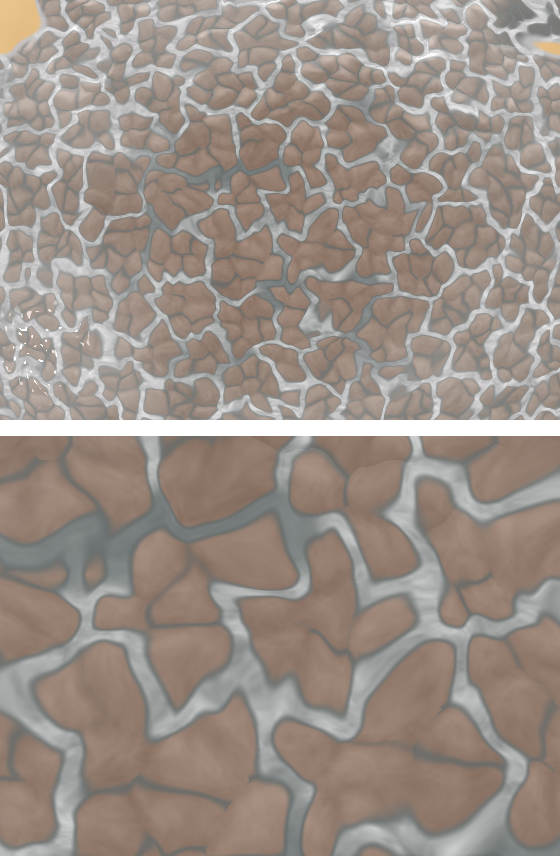
Top, the full canvas; bottom, a detail of the centre.
Reproduce this texture procedurally as a WebGL 1 fragment shader.

```glsl
precision highp float;
// Brown, folded lobes in clusters, parted by pale fibrous walls and dark creases.

uniform vec2 u_resolution;

#define CELLS 18.5          // lobules per canvas height at the centre
#define CLUSTER_SCALE 0.37  // cluster cells per lobule
#define SPREAD 0.36         // how much lobules shrink towards the rim
#define WALL_WIDTH 0.17     // half width of the walls, in lobules
#define CREASE_WIDTH 0.085  // half width of the creases, in lobules
#define ROUNDING 11.0       // higher gives sharper lobe corners
#define LOBE_MID vec3(0.575, 0.485, 0.430)
#define LOBE_RIM vec3(0.625, 0.565, 0.525)
#define GROOVE vec3(0.390, 0.415, 0.415)
#define WALL_MID vec3(0.665, 0.675, 0.670)
#define WALL_RIM vec3(0.805, 0.800, 0.805)
#define AMBER vec3(0.930, 0.780, 0.560)

float hash(vec2 p) {
  vec3 q = fract(vec3(p.xyx) * 0.1031);
  q += dot(q, q.yzx + 33.33);
  return fract((q.x + q.y) * q.z);
}

vec2 hash2(vec2 p) {
  return vec2(hash(p + 17.3), hash(p.yx + 71.9));
}

float noise(vec2 p) {
  vec2 i = floor(p), f = fract(p);
  f = f * f * (3.0 - 2.0 * f);
  return mix(mix(hash(i), hash(i + vec2(1.0, 0.0)), f.x),
             mix(hash(i + vec2(0.0, 1.0)), hash(i + 1.0), f.x), f.y);
}

float fbm(vec2 p) {
  return 0.55 * noise(p) + 0.3 * noise(p * 2.1 + 5.2) + 0.15 * noise(p * 4.3 + 9.7);
}

vec2 lobuleSeed(vec2 id) {
  return id + 0.08 + 0.84 * hash2(id);
}

// Label of the cluster that owns a lobule seed
float cluster(vec2 seed) {
  vec2 c = seed * CLUSTER_SCALE, base = floor(c);
  float best = 9.0, label = 0.0;
  for (int y = -1; y <= 1; y++)
    for (int x = -1; x <= 1; x++) {
      vec2 id = base + vec2(x, y);
      vec2 d = id + 0.1 + 0.8 * hash2(id + 40.0) - c;
      float dist = dot(d, d);
      if (dist < best) { best = dist; label = hash(id + 3.7); }
    }
  return label;
}

// Returns wall distance, crease darkness, gap to any neighbour, upward offset
vec4 tissue(vec2 u, float rim) {
  vec2 base = floor(u), home = base;
  float nearest = 9.0;
  for (int y = -1; y <= 1; y++)
    for (int x = -1; x <= 1; x++) {
      vec2 id = base + vec2(x, y);
      float d = distance(u, lobuleSeed(id));
      if (d < nearest) { nearest = d; home = id; }
    }
  vec2 homeSeed = lobuleSeed(home);
  float label = cluster(homeSeed);
  float same = exp(-ROUNDING * nearest), other = 1e-9;
  float crease = 0.0, gap = 1.0;
  for (int y = -2; y <= 2; y++)
    for (int x = -2; x <= 2; x++) {
      vec2 id = base + vec2(x, y), seed = lobuleSeed(id);
      if (distance(id, home) < 0.5) continue;
      float d = distance(u, seed), halfGap = 0.5 * (d - nearest);
      gap = min(gap, halfGap);
      if (abs(cluster(seed) - label) < 1e-5) {
        same += exp(-ROUNDING * d);
        // Some neighbours fuse into long folds, mostly near the centre
        float open = smoothstep(0.0, 0.25, hash(id + home) - mix(0.48, 0.06, rim));
        float line = 1.0 - smoothstep(0.0, CREASE_WIDTH * (1.0 + 0.7 * rim), halfGap);
        crease = max(crease, open * line);
      } else {
        other += exp(-ROUNDING * d);
      }
    }
  float wall = 0.5 * log(same / other) / ROUNDING;
  return vec4(wall, crease, gap, dot(u - homeSeed, vec2(-0.3, 0.95)));
}

void main() {
  vec2 p = (gl_FragCoord.xy - 0.5 * u_resolution) / u_resolution.y;
  float rim = smoothstep(0.16, 0.62, length(p * vec2(0.95, 1.1) + vec2(-0.02, 0.05)));

  // Lobules shrink outwards, flatten at the top and waver
  vec2 u = p * (1.0 + SPREAD * dot(p, p));
  u.y += 0.22 * p.y * max(p.y, 0.0);
  u = u * CELLS + 60.0;
  u += 0.65 * (vec2(noise(u * 0.9), noise(u * 0.9 + 31.0)) - 0.5);
  u += 0.22 * (vec2(noise(u * 2.3 + 11.0), noise(u * 2.3 + 53.0)) - 0.5);
  vec4 t = tissue(u, rim);
  float patches = fbm(p * 5.0 + 20.0), grain = fbm(u * 5.0);

  // Lobes: soft domes lit from above, with creases
  float dome = smoothstep(0.0, 0.28, t.z);
  vec3 lobe = mix(LOBE_MID, LOBE_RIM, rim) + 0.10 * (patches - 0.5) + 0.07 * (grain - 0.5);
  lobe += t.w * dome * mix(0.07, 0.13, rim) + 0.04 * (dome - 0.6);
  float blotch = 1.0 - smoothstep(0.04, 0.12, length((p - vec2(0.61, 0.44)) * vec2(0.8, 1.1)));
  lobe = mix(lobe, GROOVE * 0.9, 0.75 * blotch);
  lobe = mix(lobe, GROOVE + 0.07 * rim, 0.75 * t.y);

  // Walls: pale fibrous ridge between dark grooves
  float fibre = fbm(u * vec2(2.6, 4.2) + 8.0);
  float width = WALL_WIDTH * (0.85 + 0.3 * rim + 0.5 * (patches - 0.5));
  float soft = mix(0.045, 0.085, rim);
  vec3 ridge = mix(WALL_MID, WALL_RIM, rim) + 0.32 * (fibre - 0.5);
  float sunk = smoothstep(0.52, 0.78, noise(u * 0.55 + 90.0)) * (1.0 - 0.7 * rim);
  ridge = mix(ridge, GROOVE, 0.7 * sunk);
  float groove = smoothstep(0.4, 0.95, t.x / width);
  ridge = mix(ridge, GROOVE + 0.11 * rim, groove * 0.85);
  vec3 color = mix(ridge, lobe, smoothstep(width - soft, width + soft, t.x));

  // Pale haze and wet sheen towards the rim
  color = mix(color, vec3(0.80, 0.79, 0.79), 0.17 * rim * smoothstep(0.3, 0.7, patches));
  float sheen = smoothstep(0.57, 0.78, noise(u * vec2(0.7, 1.1) + 15.0));
  color += 0.13 * sheen * smoothstep(-0.1, 0.5, p.y) * smoothstep(0.0, 0.4, t.w + 0.1);
  float glintArea = 1.0 - smoothstep(0.05, 0.16, distance(p, vec2(-0.56, -0.33)));
  color += 0.4 * glintArea * smoothstep(0.81, 0.9, noise(u * 4.5 + 70.0));

  // Amber ground showing in the upper corners, edged in white
  float wobble = 0.05 * (noise(p * 18.0) - 0.5);
  float leftBare = length((p - vec2(-0.65, 0.455)) * vec2(1.0, 0.9)) - 0.075;
  float rightBare = length((p - vec2(0.65, 0.385 - 0.2 * (p.x - 0.65))) * vec2(0.3, 1.3)) - 0.018;
  float bare = min(leftBare, rightBare) + wobble;
  color = mix(color, WALL_RIM, 0.8 * (1.0 - smoothstep(0.004, 0.02, bare)));
  color = mix(color, AMBER - 0.15 * (patches - 0.4), 1.0 - smoothstep(-0.008, 0.004, bare));

  gl_FragColor = vec4(clamp(color, 0.0, 1.0), 1.0);
}
```
